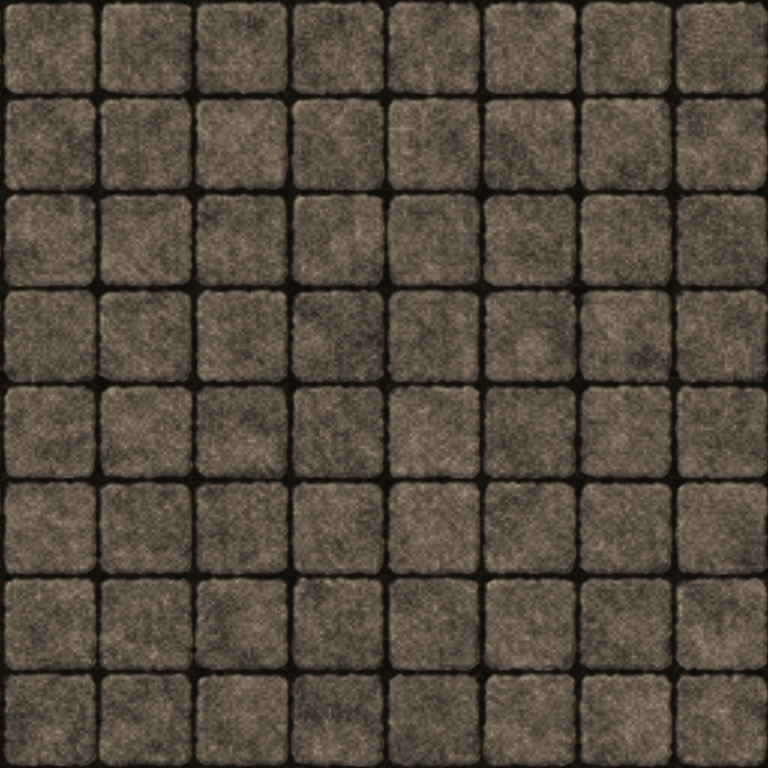
Give the GLSL for this texture, as a Shadertoy shader.

```glsl
// Weathered square paving stones, eight by eight, with dark ragged joints.
// Each stone is a rounded-box distance field with its own mottling and streaks;
// wrapping grain noise roughens faces and edges, so the whole sheet tiles.

#define COUNT 8.0                    // stones across and down
#define GRID_SHIFT vec2(0.02, 0.0)   // joint offset, in stones
#define JOINT_HALF 0.027             // half the joint width, in stones
#define CORNER 0.12                  // corner radius, in stones
#define RAGGED 0.040                 // edge roughness, in stones
#define SOFTNESS 0.022               // edge blur, in stones
#define GRAIN 256.0                  // finest grain cells per canvas
#define GRAIN_GAIN 0.25
#define MOTTLE_GAIN 0.25
#define STONE_COLOR vec3(0.372, 0.328, 0.282)
#define JOINT_COLOR vec3(0.075, 0.063, 0.048)

float hash(vec2 p) {
    return fract(sin(dot(p, vec2(127.1, 311.7))) * 43758.5453);
}

// Value noise that repeats after a whole number of lattice cells
float noise(vec2 p, float period) {
    vec2 i = floor(p), f = fract(p);
    f = f * f * (3.0 - 2.0 * f);
    vec2 a = mod(i, period), b = mod(i + 1.0, period);
    return mix(mix(hash(a), hash(vec2(b.x, a.y)), f.x),
               mix(hash(vec2(a.x, b.y)), hash(b), f.x), f.y);
}

float fbm(vec2 p) {
    float sum = 0.0, gain = 0.5;
    for (int k = 0; k < 4; k++) {
        sum += gain * noise(p, 64.0);
        p = p * 2.03 + 7.3;
        gain *= 0.55;
    }
    return sum;
}

float roundedBox(vec2 p, float halfSize, float radius) {
    vec2 d = abs(p) - halfSize + radius;
    return length(max(d, 0.0)) + min(max(d.x, d.y), 0.0) - radius;
}

void mainImage(out vec4 fragColor, in vec2 fragCoord) {
    vec2 uv = fragCoord / iResolution.xy;
    vec2 grid = uv * COUNT - GRID_SHIFT;
    vec2 cell = mod(floor(grid), COUNT);
    vec2 local = fract(grid) - 0.5;
    float seed = hash(cell + 3.7);

    // Grain shared by the whole sheet
    float fine = noise(uv * GRAIN, GRAIN);
    float coarse = noise(uv * GRAIN * 0.5 + 0.37, GRAIN * 0.5);
    float grain = 0.6 * fine + 0.4 * coarse - 0.5;

    // Stone outline, chipped by noise; depth grows inward
    float chips = 0.6 * coarse + 0.4 * noise(uv * COUNT * 6.0, COUNT * 6.0) - 0.5;
    float depth = RAGGED * chips - roundedBox(local, 0.5 - JOINT_HALF, CORNER);
    float blur = max(SOFTNESS, COUNT / iResolution.y);
    float stone = smoothstep(-blur, blur, depth);

    // Cloudy mottling and faint streaks, different on every stone
    vec2 origin = 40.0 * vec2(seed, hash(cell + 19.1));
    float mottle = fbm(local * 3.2 + origin) - 0.52;
    float angle = 0.5 + 1.2 * seed;
    vec2 along = mat2(cos(angle), sin(angle), -sin(angle), cos(angle)) * local;
    float warp = noise(local * 4.0 + origin, 64.0);
    float streak = noise(along * vec2(3.0, 17.0) + warp * 2.0 + origin, 64.0) - 0.5;
    float vein = 1.0 - smoothstep(0.0, 0.035, abs(warp - 0.5));

    float tone = 1.0 + 0.10 * (hash(cell + 8.3) - 0.5);
    tone += (MOTTLE_GAIN * mottle + GRAIN_GAIN * grain + 0.055 * streak) / 0.36;
    tone += 0.07 * vein * coarse;
    tone += 0.22 * smoothstep(0.80, 0.98, fine) * coarse;

    // Worn rim: lit toward the upper left, shaded toward the lower right
    float facing = 2.0 * dot(local, normalize(vec2(-0.5, 1.0)));
    float rim = smoothstep(0.005, 0.03, depth) * (1.0 - smoothstep(0.03, 0.075, depth));
    tone += rim * (0.20 * facing + 0.06) * (0.4 + 1.2 * coarse);
    tone *= mix(0.78, 1.0, smoothstep(0.0, 0.06, depth));

    // Brownish grit in the joints
    vec3 joint = JOINT_COLOR * (0.75 + 0.5 * coarse);
    joint += vec3(0.05, 0.034, 0.018) * smoothstep(0.6, 0.95, fine);

    vec3 color = mix(joint, STONE_COLOR * tone, stone);
    fragColor = vec4(clamp(color, 0.0, 1.0), 1.0);
}
```
